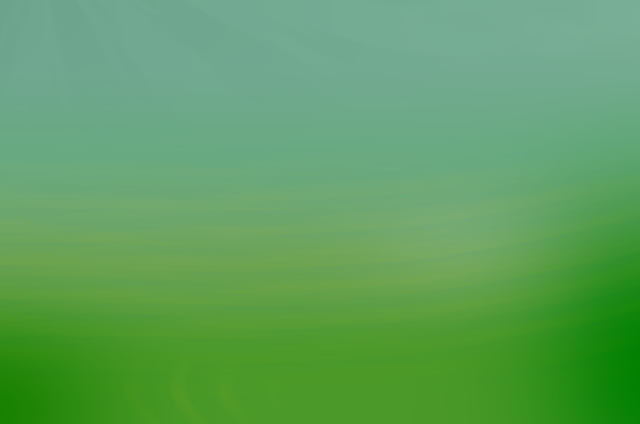
Reproduce this background procedurally as a Shadertoy shader.

```glsl
// Soft green gradient: misty teal above, grassy below, dark corners and faint brushed streaks.

const vec3 MIST        = vec3(0.447, 0.663, 0.570);
const vec3 TEAL        = vec3(0.412, 0.665, 0.510);
const vec3 SAGE        = vec3(0.435, 0.655, 0.430);
const vec3 MEADOW      = vec3(0.425, 0.640, 0.330);
const vec3 GRASS       = vec3(0.295, 0.600, 0.160);
const vec3 DEEP_RIGHT  = vec3(0.000, 0.500, 0.000);
const vec3 DEEP_LEFT   = vec3(0.090, 0.505, 0.000);
const vec3 WARM_TINT   = vec3(0.045, 0.025, 0.060);
const vec3 MIST_TILT   = vec3(0.040, 0.035, 0.025);
const vec3 STREAK_TINT = vec3(0.018, 0.006, -0.012);
const vec3 PLUME_TINT  = vec3(0.035, 0.012, 0.000);
const float FOLD_AMOUNT = 0.010;

// Elliptical falloff: 1 at the centre, fading with distance
float glow(vec2 p, vec2 centre, vec2 radius) {
    vec2 d = (p - centre) / radius;
    return exp(-dot(d, d));
}

// Layered sines, each warped by the layer before it
float layeredWaves(vec2 p) {
    float sum = 0.0, amplitude = 0.5, warp = 0.0;
    for (int i = 0; i < 4; i++) {
        float wave = sin(p.y + 1.7 * sin(p.x + float(i) * 2.1) + warp);
        sum += amplitude * wave;
        warp = 1.4 * wave;
        p = p * vec2(1.45, 1.7) + vec2(1.3, 2.6);
        amplitude *= 0.65;
    }
    return sum;
}

// Vertical colour ramp, bottom to top
vec3 ramp(float h) {
    vec3 colour = mix(GRASS, MEADOW, smoothstep(0.13, 0.41, h));
    colour = mix(colour, SAGE, smoothstep(0.36, 0.52, h));
    colour = mix(colour, TEAL, smoothstep(0.48, 0.66, h));
    return mix(colour, MIST, smoothstep(0.62, 0.86, h));
}

void mainImage(out vec4 fragColor, in vec2 fragCoord) {
    vec2 uv = fragCoord / iResolution.xy;

    // Base gradient, gently rippled
    float ripple = 0.007 * layeredWaves(uv * vec2(5.0, 24.0));
    vec3 colour = ramp(uv.y + ripple);

    // Lighter upper right and warm patch right of centre
    colour += MIST_TILT * (uv.x - 0.5) * smoothstep(0.55, 0.95, uv.y);
    colour += WARM_TINT * glow(uv, vec2(0.73, 0.42), vec2(0.15, 0.12));

    // Dark lower corners
    float rightShade = glow(uv, vec2(1.03, 0.12), vec2(0.18, 0.36));
    float leftShade = glow(uv, vec2(-0.03, 0.03), vec2(0.20, 0.20));
    colour = mix(colour, DEEP_RIGHT, rightShade);
    colour = mix(colour, DEEP_LEFT, leftShade);

    // Fine streaks, bending upward toward the right edge
    float bend = 0.55 * pow(max(uv.x - 0.62, 0.0), 1.5);
    vec2 streakPoint = vec2(uv.x * 7.0, (uv.y - bend) * 85.0);
    float streakBand = smoothstep(0.02, 0.25, uv.y) * smoothstep(0.75, 0.45, uv.y);
    colour += STREAK_TINT * layeredWaves(streakPoint) * streakBand;

    // Broad folds fanning out from the upper left
    vec2 fan = uv - vec2(0.06, 1.15);
    float fold = layeredWaves(vec2(length(fan) * 5.0, atan(fan.x, -fan.y) * 11.0));
    colour += FOLD_AMOUNT * smoothstep(-0.3, 0.3, fold) * smoothstep(0.65, 0.95, uv.y)
            - 0.5 * FOLD_AMOUNT * smoothstep(0.65, 0.95, uv.y);

    // Curved plumes on the lower edge
    float plumeX = uv.x + 0.5 * uv.y * uv.y + 0.12 * uv.y;
    float plume = smoothstep(0.2, 0.9, sin(plumeX * 85.0 + 2.0 * sin(uv.y * 22.0)));
    colour += PLUME_TINT * plume * glow(uv, vec2(0.30, 0.06), vec2(0.10, 0.07));

    fragColor = vec4(clamp(colour, 0.0, 1.0), 1.0);
}
```
